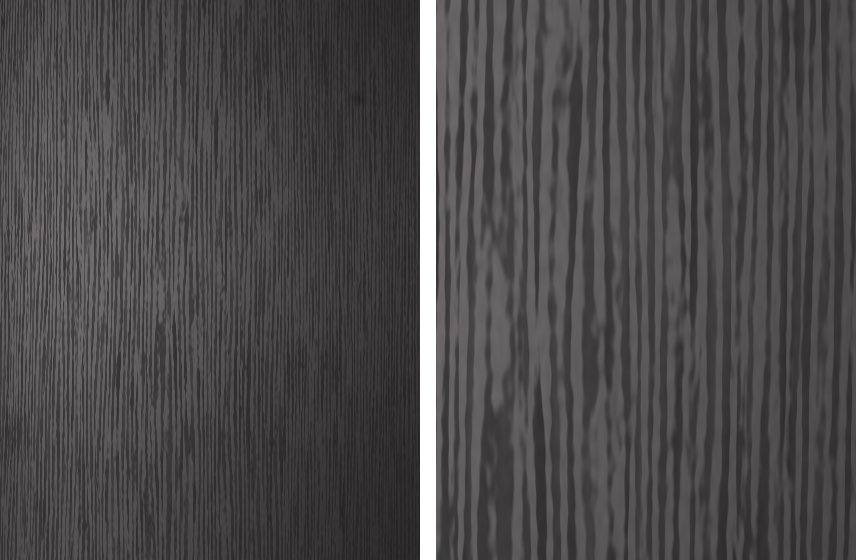
Left: the whole. Right: its middle third, enlarged.
A Shadertoy shader for this texture:

```glsl
// Dark stained wood veneer: broken vertical pores under soft light from the left.
#define GRAIN_LINES 104.0
#define GRAIN_SPREAD 4.0
#define GRAIN_WANDER 1.5
#define STREAK_RATE 5.5
#define RAGGED_RATE 55.0
#define PORE_BIAS 0.03
#define EDGE_SOFTNESS 0.27
#define LIGHT_PEAK 0.46
#define LIGHT_FALL 0.225
#define VERTICAL_FALL 0.25
#define WOOD_TINT vec3(1.0, 0.965, 0.978)

const float TAU = 6.2831853;

// Unit gradient for a lattice cell
vec2 cellGradient(vec2 cell) {
    vec3 q = fract(cell.xyx * vec3(0.1031, 0.1030, 0.0973));
    q += dot(q, q.yzx + 33.33);
    float angle = TAU * fract((q.x + q.y) * q.z);
    return vec2(cos(angle), sin(angle));
}

float gradientNoise(vec2 p) {
    vec2 cell = floor(p), f = fract(p);
    vec2 blend = f * f * f * (f * (f * 6.0 - 15.0) + 10.0);
    vec2 right = vec2(1.0, 0.0), up = vec2(0.0, 1.0);
    float a = dot(cellGradient(cell), f);
    float b = dot(cellGradient(cell + right), f - right);
    float c = dot(cellGradient(cell + up), f - up);
    float d = dot(cellGradient(cell + 1.0), f - 1.0);
    return mix(mix(a, b, blend.x), mix(c, d, blend.x), blend.y);
}

// Running count of grain lines: wider near the middle, gently wandering
float grainPhase(vec2 p) {
    float phase = GRAIN_LINES * p.x - GRAIN_SPREAD * sin(TAU * (p.x - 0.4));
    phase += GRAIN_WANDER * gradientNoise(vec2(p.x * 7.0, p.y * 0.9) + 17.0);
    phase += 0.9 * gradientNoise(vec2(p.x * 26.0, p.y * 2.0) + 41.0);
    return phase - 3.0 * p.y * exp(-6.0 * p.x);
}

// Pore coverage: regular lines broken into long streaks and thin slivers
float poreMask(vec2 p, float phase) {
    float field = 0.40 * cos(TAU * phase);
    field += 0.85 * gradientNoise(vec2(phase * 1.37, p.y * STREAK_RATE) + 5.0);
    field += 0.70 * gradientNoise(vec2(phase * 2.3, p.y * STREAK_RATE * 2.2) + 97.0);
    field += 0.42 * gradientNoise(vec2(phase * 2.9, p.y * RAGGED_RATE) + 73.0);
    field += 0.22 * gradientNoise(vec2(p.x * 12.0, p.y * 1.5) + 29.0);
    return smoothstep(-EDGE_SOFTNESS, EDGE_SOFTNESS, field - PORE_BIAS);
}

// Broad sheen, strongest left of centre and dim toward the right
float sheen(vec2 uv) {
    float across = LIGHT_PEAK - LIGHT_FALL * smoothstep(0.05, 1.08, uv.x);
    across -= 0.07 * exp(-14.0 * uv.x);
    float fall = smoothstep(0.0, 1.0, abs(uv.y - 0.55) / 0.55);
    return across * (1.0 - VERTICAL_FALL * fall);
}

void mainImage(out vec4 fragColor, in vec2 fragCoord) {
    vec2 uv = fragCoord / iResolution.xy;
    vec2 p = fragCoord / iResolution.x;
    float phase = grainPhase(p);

    // Smooth face with faint fibres
    float light = sheen(uv);
    float fibre = gradientNoise(vec2(p.x * 190.0, p.y * 60.0));
    float face = light * (1.0 + 0.08 * fibre);

    // Matte pores catch less of the sheen, some cut shallower than others
    float pore = 0.095 + 0.29 * light + 0.02 * fibre;
    float depth = 0.82 + 0.45 * gradientNoise(vec2(phase * 0.8, p.y * 3.5) + 61.0);
    float value = mix(face, pore, poreMask(p, phase) * clamp(depth, 0.45, 1.0));

    // Small dark knot near the upper right
    vec2 knot = (uv - vec2(0.85, 0.823)) / vec2(0.014, 0.012);
    value *= 1.0 - 0.25 * exp(-dot(knot, knot));

    fragColor = vec4(value * WOOD_TINT, 1.0);
}
```
